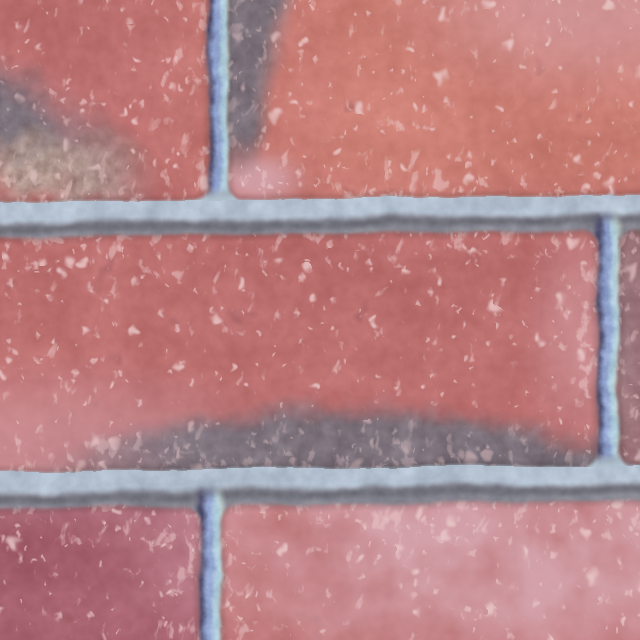
Reproduce this texture procedurally as a three.js fragment shader.

```glsl
varying vec2 vUv;

vec2 hash2(vec2 p) {
  vec3 a = fract(p.xyx * vec3(0.1031, 0.1030, 0.0973));
  a += dot(a, a.yzx + 33.33);
  return fract((a.xx + a.yz) * a.zy);
}

float gradDot(vec2 cell, vec2 offset, vec2 f) {
  return dot(normalize(hash2(cell + offset + 50.0) - 0.5001), f - offset);
}

float gradientNoise(vec2 p) {
  vec2 i = floor(p), f = fract(p);
  vec2 s = f * f * f * (f * (f * 6.0 - 15.0) + 10.0);
  return mix(mix(gradDot(i, vec2(0.0), f), gradDot(i, vec2(1.0, 0.0), f), s.x),
             mix(gradDot(i, vec2(0.0, 1.0), f), gradDot(i, vec2(1.0), f), s.x), s.y);
}

float fbm(vec2 p) {
  float sum = 0.0, amp = 0.6;
  for (int i = 0; i < 3; i++) {
    sum += amp * gradientNoise(p);
    p = p * 2.03 + 7.1;
    amp *= 0.5;
  }
  return sum;
}

// Soft elliptical patch: 1 at its centre, 0 outside
float patchMask(vec2 p, vec2 centre, vec2 radius) {
  return 1.0 - smoothstep(0.2, 1.25, length((p - centre) / radius));
}

// Ragged pale chips, one per grid cell
float chips(vec2 p, float scale, float density) {
  vec2 g = p * scale;
  vec2 ragged = 0.3 * vec2(gradientNoise(g * 2.3), gradientNoise(g * 2.3 + 19.0));
  float mask = 0.0;
  for (int j = -1; j <= 1; j++) {
    for (int i = -1; i <= 1; i++) {
      vec2 cell = floor(g) + vec2(float(i), float(j));
      vec2 rnd = hash2(cell + 11.0), size = hash2(cell + 73.0);
      vec2 d = g - cell - rnd + ragged;
      float radius = mix(0.14, 0.36, size.x * size.x);
      float shape = 1.0 - smoothstep(radius * 0.15, radius, length(d * vec2(1.0, 0.8)));
      mask = max(mask, shape * step(size.y, density));
    }
  }
  return mask;
}

void main() {
  vec2 uv = vUv;
  float broad = fbm(uv * 4.0), medium = fbm(uv * 15.0 + 3.0), grain = fbm(uv * 48.0);

  // Running bond: brick rows with alternating offset
  vec2 q = uv + 0.006 * vec2(gradientNoise(uv * 14.0), gradientNoise(uv * 9.0 + 9.0));
  q += 0.002 * vec2(gradientNoise(uv * 50.0), gradientNoise(uv * 50.0 + 5.0));
  q.y -= 0.012 * (uv.x - 0.5);
  float v = (q.y - 0.268) / 0.422;
  float row = floor(v), h = fract(v) * 0.422;
  float u = q.x - 0.95 + 0.615 * mod(row, 2.0) - 0.006 * row;
  float seam = mod(u + 0.615, 1.23) - 0.615;
  float middleRow = 1.0 - step(0.5, abs(row));

  // Rounded brick outline
  vec2 box = vec2(0.016 - abs(seam), abs(h - 0.183) - 0.183) + 0.024;
  float dist = length(max(box, 0.0)) + min(max(box.x, box.y), 0.0) - 0.024;
  float mortarMask = smoothstep(-0.005, 0.005, dist);

  // Fired clay, shifting from orange above to plum below
  vec3 clay = mix(vec3(0.735, 0.435, 0.435), vec3(0.79, 0.49, 0.45), smoothstep(0.6, 0.75, uv.y) * smoothstep(0.1, 0.6, uv.x));
  clay = mix(clay, vec3(0.65, 0.38, 0.43), (1.0 - smoothstep(0.2, 0.26, uv.y)) * (1.0 - smoothstep(0.3, 0.34, uv.x)));
  clay += 0.07 * broad + 0.06 * medium + 0.05 * grain;
  clay = mix(clay, vec3(0.56, 0.32, 0.33), 0.5 * smoothstep(0.25, 0.5, medium));

  // Pink lime haze
  float haze = patchMask(uv, vec2(0.78, 0.15), vec2(0.58, 0.24)) * (0.7 + 0.7 * broad + 0.5 * medium);
  haze *= 1.0 - step(0.268, q.y);
  haze += 0.45 * patchMask(uv, vec2(0.1, 0.3), vec2(0.36, 0.13)) + 0.5 * patchMask(uv, vec2(0.93, 1.0), vec2(0.3, 0.15));
  haze += 0.8 * patchMask(uv, vec2(0.4, 0.72), vec2(0.08, 0.045)) + 0.4 * patchMask(uv, vec2(0.92, 0.48), vec2(0.1, 0.2));
  clay = mix(clay, vec3(0.84, 0.66, 0.70), clamp(haze, 0.0, 0.85));

  // Soot: arc over the lower edge, corner smudge and strip by the seam
  vec2 w = uv + 0.06 * vec2(broad, medium);
  float arcX = (uv.x - 0.52) / 0.5;
  float arcTop = 0.098 * (1.0 - arcX * arcX) + 0.03 * medium;
  float soot = (1.0 - smoothstep(arcTop - 0.035, arcTop + 0.025, h)) * middleRow;
  soot *= smoothstep(-0.05, 0.35, uv.x);
  float smudgeY = 0.82 - 0.45 * max(uv.x, 0.0);
  soot = max(soot, patchMask(w, vec2(0.0, smudgeY), vec2(0.23, 0.1)));
  float strip = 1.0 - smoothstep(-0.02, 0.03, w.x - 0.395 - 0.28 * (uv.y - 0.8));
  soot = max(soot, strip * smoothstep(0.71, 0.8, uv.y) * step(0.335, uv.x));
  soot = max(soot, 0.55 * smoothstep(0.955, 0.97, uv.x) * middleRow);
  clay = mix(clay, vec3(0.455, 0.435, 0.475) + 0.1 * grain + 0.12 * medium, soot * 0.92);
  clay = mix(clay, vec3(0.70, 0.61, 0.57) + 0.25 * grain, 0.9 * patchMask(w, vec2(0.08, 0.735), vec2(0.15, 0.065)));

  // Pale chips and flakes in clusters, thicker near brick edges
  float edge = smoothstep(-0.11, 0.0, dist);
  float cluster = 0.7 * edge + 0.9 * medium + 0.5 * broad;
  float chipped = chips(uv, 24.0, 0.17 + 0.3 * cluster) * 0.8;
  chipped = max(chipped, chips(uv + 3.7, 46.0, 0.17 + 0.35 * cluster) * 0.65);
  float flake = smoothstep(0.16, 0.4, fbm(uv * vec2(52.0, 34.0) + medium) + 0.22 * cluster - 0.06);
  clay = mix(clay, vec3(0.92, 0.79, 0.79), max(chipped, flake * 0.5) * (1.0 - 0.4 * soot));
  clay *= 1.0 - 0.13 * smoothstep(-0.014, 0.0, dist);

  // Bed joint: lit ledge above a shaded recess
  float ledgeBase = 0.391 + 0.006 * (uv.x - 0.4) + 0.007 * broad;
  float ledge = smoothstep(-0.007, 0.007, h - ledgeBase + 0.006 * medium);
  vec3 bed = mix(vec3(0.53, 0.53, 0.57), vec3(0.70, 0.75, 0.81), ledge);
  bed -= 0.13 * (1.0 - smoothstep(0.0, 0.012, abs(h - ledgeBase + 0.01))) * (0.7 + medium);
  bed += 0.08 * grain + 0.12 * medium;

  // Upright joint: blue shadow on the left, bright edge on the right
  float across = seam + 0.008 * medium + 0.004 * grain;
  vec3 upright = mix(vec3(0.31, 0.31, 0.43), vec3(0.57, 0.64, 0.81), smoothstep(-0.016, -0.002, across));
  upright = mix(upright, vec3(0.69, 0.80, 0.86), smoothstep(-0.002, 0.009, across));
  upright = mix(upright, vec3(0.74, 0.77, 0.68), 0.6 * smoothstep(0.010, 0.019, across));
  upright += 0.15 * grain;
  float uprightMask = (1.0 - smoothstep(0.013, 0.027, abs(seam))) * (1.0 - smoothstep(0.37, 0.402, h));
  uprightMask *= smoothstep(-0.004, 0.025, h);
  vec3 mortar = mix(bed, upright, uprightMask);
  mortar = mix(mortar, vec3(0.70, 0.77, 0.82), (1.0 - smoothstep(0.006, 0.03, h)) * (1.0 - uprightMask));

  gl_FragColor = vec4(clamp(mix(clay, mortar, mortarMask), 0.0, 1.0), 1.0);
}
```
